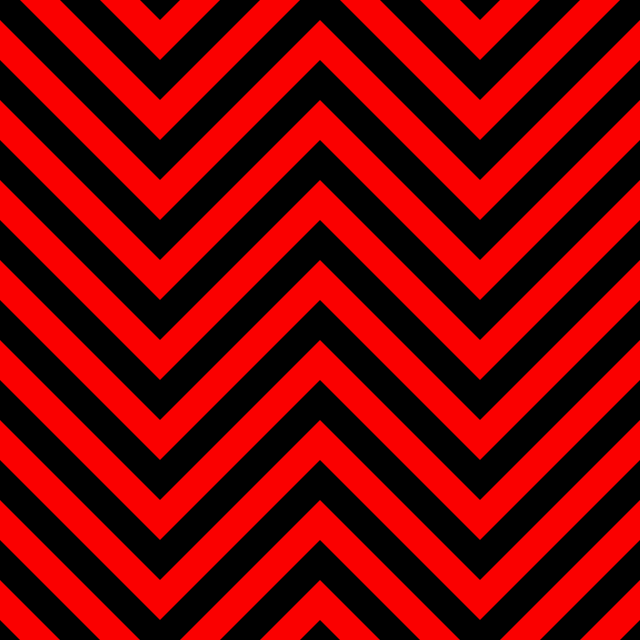
Reproduce this pattern procedurally as a Shadertoy shader.

```glsl
// Red and black zigzag stripes: two chevrons across, eight stripe pairs down.

const vec3 BLACK = vec3(0.0);
const vec3 RED = vec3(0.98, 0.0, 0.0);

// Horizontal distance to the nearest peak; peaks sit at every multiple of 1/2.
float peakDistance(float x) {
    return abs(x - 0.5 * round(x / 0.5));
}

// Signed distance to the red stripes in canvas units, positive inside.
float stripeDistance(vec2 p) {
    float phase = 8.0 * (p.y + peakDistance(p.x));
    float inside = 0.25 - abs(fract(phase) - 0.5);
    return inside / (8.0 * sqrt(2.0)); // 45 degree slope
}

void mainImage(out vec4 fragColor, in vec2 fragCoord) {
    vec2 uv = fragCoord / iResolution.xy;
    float pixel = 1.0 / min(iResolution.x, iResolution.y);

    // One-pixel edge coverage
    float coverage = clamp(0.5 + stripeDistance(uv) / pixel, 0.0, 1.0);
    fragColor = vec4(mix(BLACK, RED, coverage), 1.0);
}
```
